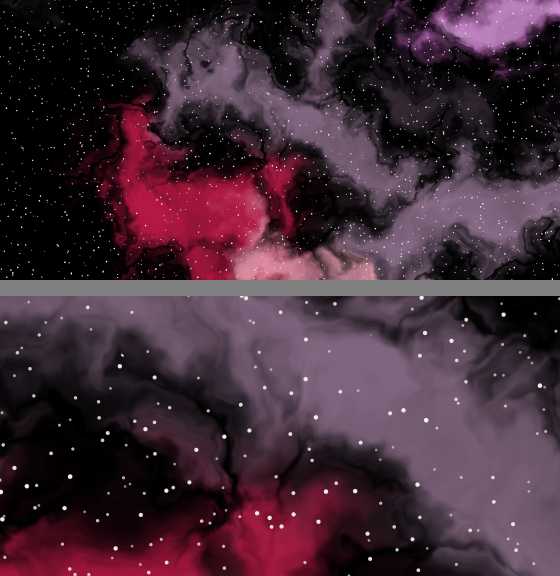
Top: the whole. Bottom: its middle third, enlarged.
Write a Shadertoy shader that draws this background.

```glsl
#define MAUVE vec3(0.51, 0.405, 0.505)
#define CRIMSON vec3(0.64, 0.085, 0.235)
#define ROSE vec3(0.82, 0.56, 0.63)
#define ORCHID vec3(0.74, 0.51, 0.75)
#define SMOKE vec3(0.24, 0.19, 0.24)
#define WARP 0.28
#define ROUGHNESS 0.26
#define EDGE_SOFTNESS 0.085
#define STAR_GRID 24.0
#define STAR_RADIUS 0.0021
#define STAR_SHARE 0.45

vec2 hash2(vec2 cell) {
    uvec2 v = uvec2(ivec2(cell)) * 1664525u + 1013904223u;
    for (int i = 0; i < 2; i++) {
        v.x += v.y * 1664525u;
        v.y += v.x * 1664525u;
        v ^= v >> 16u;
    }
    return vec2(v & 0xffffu) / 65535.0;
}

float cornerSlope(vec2 cell, vec2 offset) {
    float angle = 6.2832 * hash2(cell).x;
    return dot(vec2(cos(angle), sin(angle)), offset);
}

float gradientNoise(vec2 p) {
    vec2 i = floor(p), f = p - i, e = vec2(1, 0);
    vec2 u = f * f * f * (f * (f * 6.0 - 15.0) + 10.0);
    float low = mix(cornerSlope(i, f), cornerSlope(i + e, f - e), u.x);
    float high = mix(cornerSlope(i + e.yx, f - e.yx), cornerSlope(i + 1.0, f - 1.0), u.x);
    return mix(low, high, u.y);
}

float fbm(vec2 p) {
    float sum = 0.0, amplitude = 0.5;
    for (int octave = 0; octave < 5; octave++) {
        sum += amplitude * gradientNoise(p);
        p = mat2(1.6, 1.2, -1.2, 1.6) * p + 17.3;
        amplitude *= 0.5;
    }
    return sum;
}

// Depth inside a capsule, negative outside
float capsule(vec2 p, vec2 a, vec2 b, float radius) {
    vec2 ab = b - a;
    float t = clamp(dot(p - a, ab) / dot(ab, ab), 0.0, 1.0);
    return radius - length(p - a - ab * t);
}

float join(float a, float b) {
    float h = max(0.06 - abs(a - b), 0.0);
    return max(a, b) + h * h / 0.24;
}

// Cloud opacity: solid core, veined rim
float cloud(float depth, float rough, float veins) {
    float body = smoothstep(-EDGE_SOFTNESS, EDGE_SOFTNESS, depth + ROUGHNESS * rough);
    return body * mix(veins, 1.0, smoothstep(-0.06, 0.07, depth));
}

float mauveDepth(vec2 p) {
    float d = capsule(p, vec2(0.64, 0.69), vec2(0.95, 0.60), 0.07);
    d = join(d, capsule(p, vec2(0.76, 0.85), vec2(0.84, 0.64), 0.05));
    d = join(d, capsule(p, vec2(1.24, 0.93), vec2(1.04, 0.62), 0.075));
    d = join(d, capsule(p, vec2(1.04, 0.60), vec2(1.36, 0.38), 0.09));
    d = join(d, capsule(p, vec2(1.42, 0.14), vec2(1.70, 0.22), 0.16));
    return join(d, capsule(p, vec2(1.78, 0.25), vec2(2.05, 0.36), 0.12));
}

float crimsonDepth(vec2 p) {
    float d = capsule(p, vec2(0.49, 0.50), vec2(0.52, 0.26), 0.085);
    d = join(d, capsule(p, vec2(0.57, 0.23), vec2(0.83, 0.24), 0.12));
    d = join(d, capsule(p, vec2(0.72, 0.05), vec2(0.95, 0.06), 0.11));
    return join(d, capsule(p, vec2(0.99, 0.38), vec2(1.04, 0.25), 0.065));
}

float stars(vec2 p) {
    float light = 0.0, pixel = 1.0 / iResolution.y;
    float share = STAR_SHARE + 0.5 * gradientNoise(p * 5.0);
    for (float layer = 1.0; layer < 4.0; layer++) {
        vec2 grid = p * STAR_GRID + layer * 101.37;
        vec2 cell = floor(grid), traits = hash2(cell + 500.0);
        vec2 offset = (grid - cell - mix(vec2(0.1), vec2(0.9), hash2(cell))) / STAR_GRID;
        float radius = STAR_RADIUS * mix(0.75, 1.3, traits.y * traits.y);
        float disc = clamp((radius - length(offset)) / pixel + 0.5, 0.0, 1.0);
        light = max(light, disc * step(traits.x, share) * mix(0.5, 1.0, traits.y));
    }
    return light;
}

void mainImage(out vec4 fragColor, in vec2 fragCoord) {
    vec2 p = fragCoord / iResolution.y;
    vec2 q = p + WARP * vec2(fbm(p * 4.0 + 3.0), fbm(p * 4.0 + 41.0));
    float rough = fbm(q * 6.0 + 9.0);
    float veins = smoothstep(0.0, 0.14, abs(fbm(q * 7.0 + 23.0)));
    float shade = 1.0 + 0.45 * fbm(q * 5.0 + 60.0);

    // Faint smoke
    float smoke = capsule(q, vec2(1.36, 0.67), vec2(1.68, 0.57), 0.06);
    smoke = max(smoke, capsule(q, vec2(0.0, 1.0), vec2(0.18, 0.95), 0.03) - 0.03);
    vec3 color = SMOKE * cloud(smoke, rough, veins) * 0.8;

    // Crimson cloud with a dim outer glow
    float red = crimsonDepth(q);
    color += CRIMSON * 0.25 * veins * smoothstep(-0.17, 0.02, red + 0.2 * rough);
    color = mix(color, CRIMSON * shade, cloud(red, rough, veins));

    // Mauve cloud
    float mauve = mauveDepth(q);
    color += SMOKE * 0.4 * veins * smoothstep(-0.16, 0.0, mauve + 0.2 * rough);
    color = mix(color, MAUVE * shade, 0.96 * cloud(mauve, rough, veins));

    // Dark dust lanes
    float dust = capsule(q, vec2(0.78, 0.46), vec2(0.97, 0.23), -0.015);
    dust = max(dust, capsule(q, vec2(1.00, 0.47), vec2(1.12, 0.40), 0.01));
    dust = max(dust, capsule(q, vec2(1.14, 0.32), vec2(1.27, 0.20), 0.03));
    color *= 1.0 - 0.8 * smoothstep(-0.06, 0.04, dust + 0.2 * rough);

    // Rose glow and orchid cloud
    float rose = join(capsule(q, vec2(0.92, 0.12), vec2(1.02, 0.02), 0.075),
                      capsule(q, vec2(1.20, 0.02), vec2(1.36, 0.0), 0.065));
    color = mix(color, ROSE * shade, 0.88 * cloud(rose, rough, 1.0));
    float orchid = join(capsule(q, vec2(1.68, 0.93), vec2(2.05, 0.95), 0.10),
                        capsule(q, vec2(1.42, 0.93), vec2(1.56, 0.82), 0.025));
    orchid = join(orchid, capsule(q, vec2(1.80, 0.72), vec2(2.0, 0.74), 0.01));
    vec3 orchidTint = mix(ORCHID * vec3(0.72, 0.52, 0.7), ORCHID, smoothstep(-0.02, 0.09, orchid));
    color = mix(color, orchidTint * shade, cloud(orchid, rough, veins));

    color = mix(color, vec3(0.96, 0.94, 0.92), stars(p));
    fragColor = vec4(color, 1.0);
}
```
